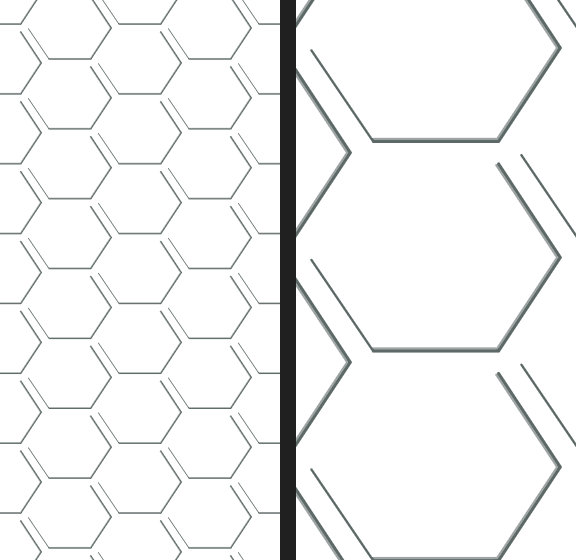
Left: the whole. Right: its middle third, enlarged.
Give the GLSL for this pattern, as a WebGL 2 fragment shader.

```glsl
#version 300 es
precision highp float;
// Staggered open hexagons in fine grey bevelled lines on white.

#define ROWS 8.017                    // repeats down the canvas
#define PITCH vec2(2.004, 1.0)        // repeat size, in row heights
#define CENTER vec2(1.002, 0.616)     // centre of the first hexagon
#define HEX vec3(0.594, 0.299, 0.447) // side corner x, flat edge half length, half height
#define CORE_WIDTH 0.0136
#define THIN_WIDTH 0.0112
#define SHADE_WIDTH 0.0115
#define SHADE_OFFSET 0.0122
#define PAPER vec3(1.0)
#define CORE_INK vec3(0.36, 0.41, 0.40)
#define SHADE_INK vec3(0.62, 0.64, 0.64)

uniform vec2 u_resolution;
out vec4 fragColor;

float segmentDistance(vec2 p, vec2 a, vec2 b) {
    vec2 ab = b - a;
    float t = clamp(dot(p - a, ab) / dot(ab, ab), 0.0, 1.0);
    return length(p - a - ab * t);
}

// Box-filtered coverage of a line, also correct below one pixel of width.
float lineCoverage(float d, float width, float pixel) {
    float lo = max(d - 0.5 * pixel, -0.5 * width);
    float hi = min(d + 0.5 * pixel, 0.5 * width);
    return clamp((hi - lo) / pixel, 0.0, 1.0);
}

// Returns (core, shade) coverage of one open hexagon centred on the origin.
vec2 openHexagon(vec2 p, float pixel) {
    vec2 corners[5] = vec2[5](
        vec2(-HEX.x, -0.012),
        vec2(-HEX.y, -HEX.z),
        vec2( HEX.y, -HEX.z),
        vec2( HEX.x, 0.0),
        vec2( HEX.y, HEX.z));
    vec2 coverage = vec2(0.0);
    for (int i = 0; i < 4; i++) {
        vec2 a = corners[i], b = corners[i + 1];
        float width = i == 0 ? THIN_WIDTH : CORE_WIDTH;
        float core = lineCoverage(segmentDistance(p, a, b), width, pixel);

        // The lighter band follows the inner side of the heavier strokes.
        vec2 along = normalize(b - a);
        vec2 inward = vec2(-along.y, along.x) * SHADE_OFFSET;
        float shade = lineCoverage(segmentDistance(p - inward, a, b), SHADE_WIDTH, pixel);
        coverage = max(coverage, vec2(core, i == 0 ? 0.0 : shade));
    }
    return coverage;
}

void main() {
    float pixel = ROWS / u_resolution.y;
    vec2 p = gl_FragCoord.xy * pixel;

    // Two interleaved grids, the second shifted by half a repeat.
    vec2 coverage = vec2(0.0);
    for (int i = 0; i < 2; i++) {
        vec2 q = p - CENTER - 0.5 * float(i) * PITCH;
        q -= PITCH * floor(q / PITCH + 0.5);
        coverage = max(coverage, openHexagon(q, pixel));
    }

    vec3 color = PAPER - (PAPER - CORE_INK) * coverage.x - (PAPER - SHADE_INK) * coverage.y;
    fragColor = vec4(max(color, CORE_INK), 1.0);
}
```
